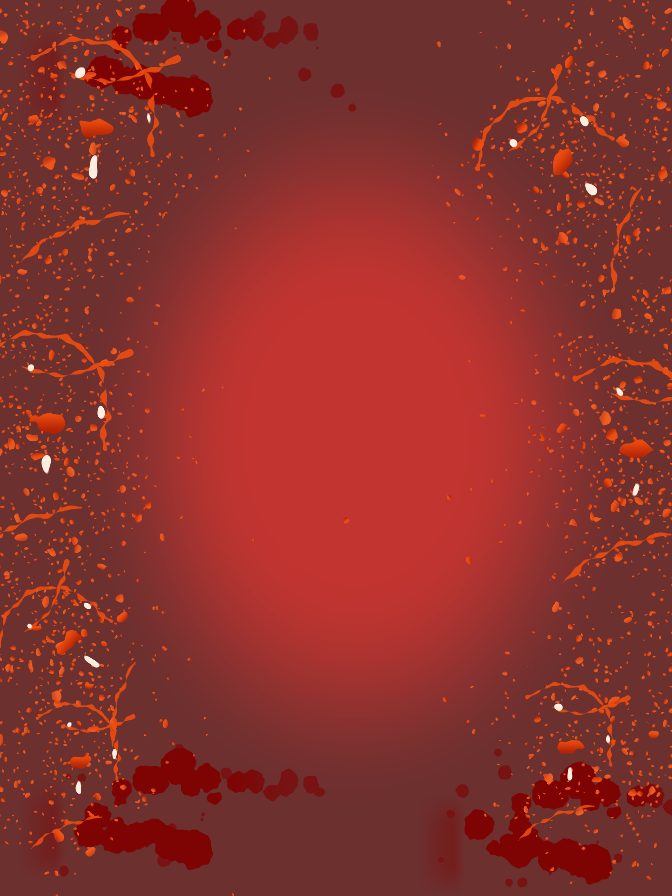
Write a Shadertoy shader that draws this background.

```glsl
// A red oval glow on a dark maroon ground, framed by dark blots and fiery spatter.
// Blots are chains of jittered discs; spatter is layered cell noise thinned by a
// density field, with streaks, blobs and white flecks at a few splash centres.

const vec3 MAROON = vec3(0.425, 0.188, 0.185);
const vec3 GLOW_RED = vec3(0.755, 0.205, 0.190);
const vec3 BLOOD = vec3(0.50, 0.0, 0.0);
const vec3 EMBER_DARK = vec3(0.70, 0.14, 0.02);
const vec3 EMBER = vec3(0.93, 0.30, 0.06);
const vec3 EMBER_LIGHT = vec3(0.96, 0.45, 0.22);
const vec3 HOT = vec3(1.0, 0.93, 0.88);
const vec2 GLOW_CENTRE = vec2(0.397, 0.508);
const vec2 GLOW_RADII = vec2(0.236, 0.308);
const float GLOW_INNER = 0.52, GLOW_OUTER = 1.34;
const float DROP_CELL = 0.0075, DROP_GROWTH = 1.5, DROP_AMOUNT = 0.46;
const int DROP_LAYERS = 4, BEADS = 14;

// Splash centre, scale and angle; then blot anchors
const vec4 SPLASHES[7] = vec4[7](
    vec4(0.108, 0.857, 1.0, 0.0), vec4(0.055, 0.529, 1.0, 0.0),
    vec4(0.078, 0.284, 0.75, 0.9), vec4(0.090, 0.150, 0.65, 0.0),
    vec4(0.628, 0.818, 0.9, 0.9), vec4(0.713, 0.499, 1.0, 0.0),
    vec4(0.638, 0.167, 0.7, 0.0));
const vec2 BLOTS[3] = vec2[3](vec2(0.215, 0.892), vec2(0.215, 0.052), vec2(0.661, 0.036));

float pixel;

float fill(float d) { return clamp(0.5 - d / pixel, 0.0, 1.0); }

vec2 hash2(vec2 p) {
    vec3 v = fract(p.xyx * vec3(0.1031, 0.1030, 0.0973));
    v += dot(v, v.yzx + 33.33);
    return fract((v.xx + v.yz) * v.zy);
}

mat2 rotation(float a) { return mat2(cos(a), -sin(a), sin(a), cos(a)); }

float gradientAt(vec2 cell, vec2 f, vec2 corner) {
    return dot(hash2(cell + corner) * 2.0 - 1.0, f - corner);
}

float gradientNoise(vec2 p) {
    vec2 c = floor(p), f = p - c, u = f * f * (3.0 - 2.0 * f);
    return mix(mix(gradientAt(c, f, vec2(0, 0)), gradientAt(c, f, vec2(1, 0)), u.x),
               mix(gradientAt(c, f, vec2(0, 1)), gradientAt(c, f, vec2(1, 1)), u.x), u.y);
}

// Distance to a bowed, ragged line from a to b
float streak(vec2 p, vec2 a, vec2 b, float bend, float width) {
    vec2 ab = b - a;
    float t = clamp(dot(p - a, ab) / dot(ab, ab), 0.0, 1.0);
    vec2 normal = normalize(vec2(-ab.y, ab.x));
    float wobble = bend * 4.0 * t * (1.0 - t) + 0.008 * gradientNoise(vec2(t * 6.0, bend * 90.0));
    float ragged = 0.6 + 2.2 * gradientNoise(p * 75.0 + bend * 70.0);
    return length(p - a - ab * t - normal * wobble) - width * ragged;
}

// Coverage of one blot: two chains of discs plus loose specks
float blot(vec2 q, float seed) {
    float ragged = 0.004 * gradientNoise(q * 150.0) + 0.004 * gradientNoise(q * 60.0);
    float cover = 0.0;
    for (int i = 0; i < BEADS; i++) {
        float t = float(i) / float(BEADS - 1);
        vec2 h = hash2(vec2(float(i) + 3.0, 17.0)), k = hash2(vec2(float(i) + 9.0, 41.0 + seed));
        vec2 upper = mix(vec2(-0.09, 0.075), vec2(0.13, 0.068), t) + (h - 0.5) * vec2(0.02, 0.04);
        vec2 lower = mix(vec2(-0.11, 0.035), vec2(0.0), t) + (k - 0.5) * 0.04 * (1.0 - t);
        vec2 speck = (k - 0.5) * vec2(0.36, 0.15) + vec2(0.01, 0.05);
        float dUpper = length(q - upper) - mix(0.007, 0.024, h.y) * (1.0 - 0.45 * t);
        float dLower = length(q - lower) - mix(0.008, 0.017, h.x) - 0.009 * step(1.0, t);
        float dSpeck = length(q - speck) - 0.007 * h.x * h.x - 0.001;
        cover = max(cover, fill(min(dUpper, dLower) + ragged) * mix(0.92, 0.6, smoothstep(0.03, 0.11, q.x)));
        cover = max(cover, 0.6 * fill(dSpeck + 0.4 * ragged));
    }
    return cover;
}

void mainImage(out vec4 fragColor, in vec2 fragCoord) {
    pixel = 1.0 / iResolution.y;
    vec2 p = fragCoord / iResolution.xy * vec2(0.75, 1.0);

    // Ground and oval glow
    float oval = length((p - GLOW_CENTRE) / GLOW_RADII);
    vec3 color = mix(MAROON, GLOW_RED, 1.0 - smoothstep(GLOW_INNER, GLOW_OUTER, oval));

    // Dark blots, each with a soft smear at its left
    for (int i = 0; i < 3; i++) {
        vec2 q = p - BLOTS[i];
        float smear = smoothstep(-0.20, -0.155, q.x) * (1.0 - smoothstep(-0.155, -0.14, q.x));
        smear *= smoothstep(-0.04, 0.0, q.y) * (1.0 - smoothstep(0.04, 0.085, q.y));
        color = mix(color, BLOOD, max(0.35 * smear, blot(q, float(i))));
    }

    // Splash shapes, gathering the spatter density on the way
    float edge = min(p.x, 0.75 - p.x);
    float density = 0.5 * (1.0 - smoothstep(0.03, 0.20, edge)) * smoothstep(0.0, 0.14, p.y);
    density += 0.012 * (1.0 - smoothstep(0.2, 0.34, edge));
    float lines = 0.0, blobs = 0.0, flecks = 0.0, shade = 0.0;
    for (int i = 0; i < 7; i++) {
        vec4 s = SPLASHES[i];
        vec2 q = rotation(s.w) * (p - s.xy) / s.z;
        density += 0.65 * exp(-dot(q, q) / 0.011);
        float d = streak(q, vec2(-0.07, 0.08), vec2(0.055, 0.06), 0.028, 0.0035);
        d = min(d, streak(q, vec2(-0.03, 0.06), vec2(0.09, 0.08), -0.016, 0.0030));
        d = min(d, streak(q, vec2(0.057, 0.06), vec2(0.058, -0.03), 0.006, 0.0030));
        d = min(d, streak(q, vec2(-0.085, -0.15), vec2(0.035, -0.095), 0.012, 0.0030));
        lines = max(lines, fill(d * s.z));
        float ragged = 0.016 * gradientNoise(q * 65.0 + s.xy * 50.0);
        float blob = fill((length(q * vec2(0.9, 1.6)) - 0.016 + ragged) * s.z);
        shade = mix(shade, smoothstep(-0.012, 0.012, q.y), blob);
        blobs = max(blobs, blob);
        float fleck = length((q - vec2(-0.003, -0.044)) * vec2(1.7, 0.8)) - 0.008;
        fleck = min(fleck, length((q - vec2(0.058, 0.012)) * vec2(1.5, 0.8)) - 0.005);
        fleck = min(fleck, length(q - vec2(-0.02, 0.062)) - 0.004);
        flecks = max(flecks, fill((fleck + 0.6 * ragged) * s.z));
    }
    density *= 0.85 + 1.1 * gradientNoise(p * 22.0);

    // Spatter: one tilted oval drop per chosen cell, coarser and rarer per layer
    float size = DROP_CELL;
    for (int i = 0; i < DROP_LAYERS; i++) {
        float layer = float(i);
        vec2 g = rotation(0.5 + layer) * p / size + 40.0 + 31.0 * layer;
        vec2 cell = floor(g), h = hash2(cell), k = hash2(cell + 57.0);
        vec2 q = rotation(6.283 * k.x) * (g - cell - 0.35 - 0.3 * h);
        float d = length(q * vec2(1.0, 1.0 + k.x)) - mix(0.14, 0.29, h.x);
        d += 0.12 * gradientNoise(g * 4.0);
        float chosen = step(k.y, density * DROP_AMOUNT * (1.0 - 0.17 * layer));
        vec3 tint = mix(mix(EMBER_DARK, EMBER, smoothstep(-0.2, 0.1, q.y)), EMBER_LIGHT, 0.5 * h.y);
        color = mix(color, tint, chosen * fill(d * size));
        size *= DROP_GROWTH;
    }

    color = mix(color, EMBER, 0.9 * lines);
    color = mix(color, mix(EMBER_DARK, EMBER, shade), blobs);
    color = mix(color, HOT, flecks);
    fragColor = vec4(color, 1.0);
}
```
